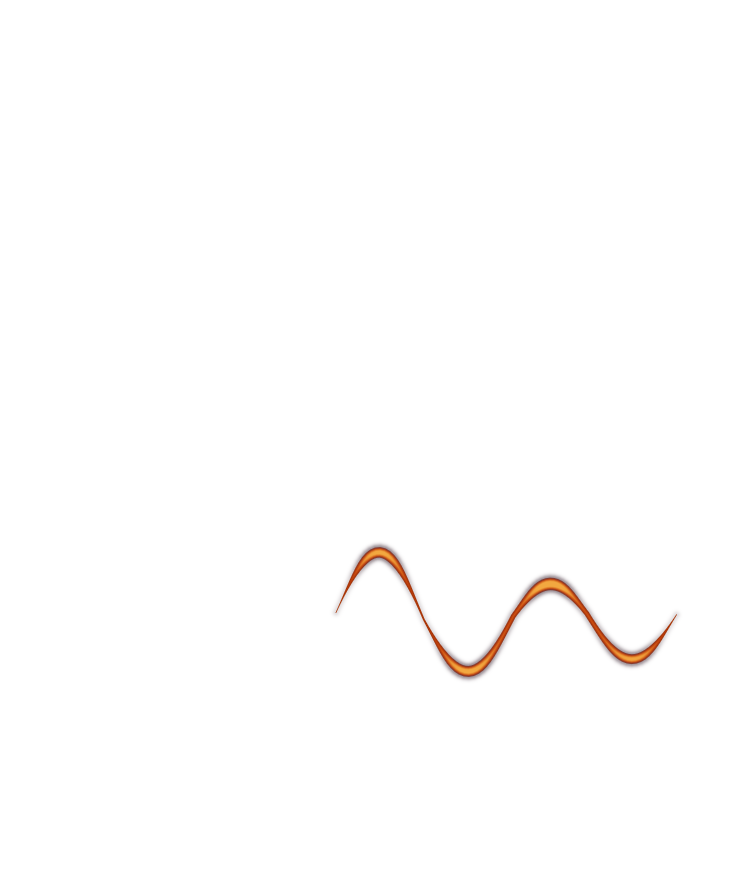
This background is drawn by a WebGL 2 fragment shader. Its source:

```glsl
#version 300 es
precision highp float;

uniform vec2 u_resolution;
out vec4 fragColor;

#define ARCS 4
#define STEPS_PER_ARC 24
#define SHADOW_SIZE 0.0036
#define SHADOW_STRENGTH 0.62
#define RIM_WIDTH 0.0026
#define PAPER vec3(1.0)
#define SHADOW vec3(0.40, 0.33, 0.37)
#define RIM vec3(0.50, 0.23, 0.20)
#define EMBER vec3(0.76, 0.24, 0.03)
#define GOLD vec3(0.95, 0.66, 0.25)

const float PI = 3.14159265;

// Crossing points of the wave, in units of the canvas height
const vec2 NODES[5] = vec2[5](
    vec2(0.375, 0.3164), vec2(0.473, 0.3086), vec2(0.573, 0.3125),
    vec2(0.655, 0.3151), vec2(0.755, 0.3138));
const float HEIGHTS[4] = float[4](0.071, -0.0599, 0.0345, -0.0501);
const float NODE_WIDTHS[5] = float[5](0.0004, 0.0010, 0.0028, 0.0028, 0.0004);
const float CREST_WIDTHS[4] = float[4](0.0059, 0.0061, 0.0070, 0.0055);

// Centre line in xy, half width in z
vec3 ribbonPoint(int arc, float t) {
    float s = sin(PI * t);
    vec2 center = mix(NODES[arc], NODES[arc + 1], t);
    center.y += HEIGHTS[arc] * s;
    float nodeWidth = mix(NODE_WIDTHS[arc], NODE_WIDTHS[arc + 1], t);
    return vec3(center, mix(nodeWidth, CREST_WIDTHS[arc], s * s));
}

// Signed distance to the ribbon in x, local half width in y
vec2 ribbonDistance(vec2 p) {
    vec2 nearest = vec2(1.0, 0.0);
    for (int arc = 0; arc < ARCS; arc++) {
        vec3 a = ribbonPoint(arc, 0.0);
        for (int i = 1; i <= STEPS_PER_ARC; i++) {
            vec3 b = ribbonPoint(arc, float(i) / float(STEPS_PER_ARC));
            vec2 chord = b.xy - a.xy;
            float h = clamp(dot(p - a.xy, chord) / dot(chord, chord), 0.0, 1.0);
            float width = mix(a.z, b.z, h);
            float d = length(p - a.xy - chord * h) - width;
            if (d < nearest.x) nearest = vec2(d, width);
            a = b;
        }
    }
    return nearest;
}

void main() {
    vec2 p = gl_FragCoord.xy / u_resolution.y;
    float pixel = 1.0 / u_resolution.y;
    vec3 color = PAPER;

    // Only the band around the wave needs the distance search
    if (p.x > 0.35 && p.x < 0.78 && p.y > 0.22 && p.y < 0.42) {
        vec2 ribbon = ribbonDistance(p);
        float fullness = smoothstep(0.0008, 0.0060, ribbon.y);

        // Soft shadow, fainter where the ribbon thins
        float reach = max(ribbon.x, 0.0) / SHADOW_SIZE;
        float shade = SHADOW_STRENGTH * mix(0.3, 1.0, fullness) * exp(-reach * reach);
        color = mix(color, SHADOW, shade);

        // Dark rim, ember sides and golden crests
        float depth = max(-ribbon.x, 0.0);
        vec3 core = mix(EMBER, GOLD, fullness * smoothstep(0.0008, 0.0048, depth));
        vec3 rim = mix(EMBER * 0.85, RIM, fullness);
        vec3 body = mix(rim, core, smoothstep(0.0, RIM_WIDTH, depth));
        float cover = clamp(0.5 - ribbon.x / pixel, 0.0, 1.0);
        color = mix(color, body, cover);
    }
    fragColor = vec4(color, 1.0);
}
```
